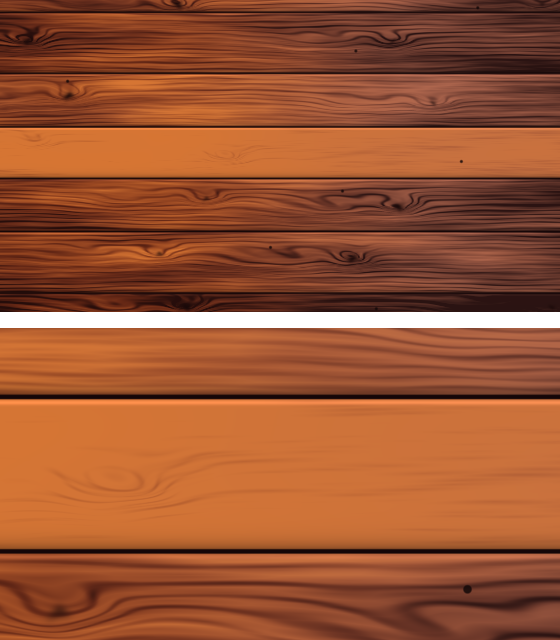
Top, the full canvas; bottom, a detail of the centre.
This texture is drawn by a Shadertoy shader. Its source:

```glsl
// Seven stained horizontal boards with dark joints, knots and nail holes.
// Grain lines are contours of a height field that bulges around each knot;
// stretched cellular noise adds fibres and layered sines add stain blotches.

float hash(vec2 c) {
    return fract(sin(dot(c, vec2(127.1, 311.7))) * 43758.5);
}

// Distance to the nearest jittered cell point
float cellular(vec2 p) {
    vec2 cell = floor(p);
    float nearest = 2.0;
    for (int j = -1; j <= 1; j++)
    for (int i = -1; i <= 1; i++) {
        vec2 c = cell + vec2(i, j);
        vec2 point = c + vec2(hash(c), hash(c + 57.3));
        nearest = min(nearest, distance(p, point));
    }
    return nearest;
}

float bump(vec2 d, vec2 size) {
    d /= size;
    return exp(-dot(d, d));
}

// Stain ramp from burnt brown to amber
vec3 stain(float t) {
    vec3 c = mix(vec3(0.15, 0.05, 0.04), vec3(0.39, 0.15, 0.08), smoothstep(0.0, 0.38, t));
    c = mix(c, vec3(0.60, 0.28, 0.13), smoothstep(0.3, 0.66, t));
    return mix(c, vec3(0.84, 0.46, 0.20), smoothstep(0.58, 0.98, t));
}

void mainImage(out vec4 fragColor, in vec2 fragCoord) {
    vec2 p = fragCoord / iResolution.y;
    float px = 1.0 / iResolution.y;

    // Board edges, stain depth and main knot position, bottom to top
    float edges[8] = float[](-0.02, 0.0605, 0.258, 0.428, 0.593, 0.765, 0.9605, 1.02);
    float tones[7] = float[](0.16, 0.47, 0.45, 0.93, 0.58, 0.36, 0.47);
    float knots[7] = float[](0.60, 1.13, 1.28, 0.73, 0.22, 0.09, 0.57);
    int board = 0;
    for (int i = 1; i < 7; i++) if (p.y > edges[i]) board = i;
    float id = float(board), tone = tones[board];
    float low = edges[board], high = edges[board + 1];
    float pale = smoothstep(0.6, 0.9, tone);

    // Grain field: nearly straight, with bulges and long arches at the knots
    float field = p.y + 0.005 * sin(p.x * 3.1 + id * 2.3)
                + 0.002 * sin(p.x * 8.3 + p.y * 27.0 + id * 4.1)
                + 0.0012 * sin(p.x * 23.0 - p.y * 61.0 + id);
    float core = 0.0, halo = 0.0;
    for (int n = 0; n < 2; n++) {
        float seed = hash(vec2(id + 3.0, float(n)));
        vec2 center = vec2(mod(knots[board] + 1.17 * float(n), 1.79),
                           mix(low, high, 0.4 + 0.3 * seed));
        vec2 d = p - center;
        float size = n == 0 ? 1.0 : 0.65;
        float wave = 0.004 * sin(p.x * 41.0 + p.y * 90.0);
        field += size * (0.050 * bump(d + wave, vec2(0.06, 0.030))
               + 0.042 * bump(d + vec2(0.23, 0.01) + wave, vec2(0.19, 0.036)));
        d += 0.002 * sin(d.yx * 190.0 + seed * 6.0);
        core += size * (1.0 - pale) * bump(d, vec2(0.016, 0.011) * size);
        halo += size * bump(d, vec2(0.08, 0.035));
    }

    // Growth rings as dark lines, faded where too fine for the canvas
    float phase = field * 410.0 + 1.4 * sin(field * 83.0);
    float rings = pow(0.5 + 0.5 * sin(phase), 3.0) - 0.31;
    rings *= smoothstep(3.2, 1.3, fwidth(phase));
    float ringPatch = 0.5 + 0.5 * sin(p.x * 4.3 + p.y * 31.0 + id * 5.0);
    float ringDepth = mix(0.36, 0.07, smoothstep(0.4, 0.9, tone));

    // Fine pores and broader streaks running along the grain
    float straight = mix(p.y, field, 0.6);
    float fibre = cellular(vec2(p.x * 7.0 + id * 17.0, straight * 150.0)) - 0.48;
    float streak = cellular(vec2(p.x * 2.2 + id * 9.0, straight * 48.0)) - 0.48;

    // Long stain blotches, wandering along each board
    float blotch = sin(p.x * 3.3 + id * 2.7 + 1.5 * sin(p.y * 19.0 + p.x * 1.7))
                 + 0.6 * sin(p.y * 43.0 + 2.0 * sin(p.x * 2.6 + id * 1.9))
                 + 0.4 * sin(p.x * 10.9 - p.y * 37.0 + id * 3.0);

    // Stain depth, deepest toward the left and right ends
    float ends = (p.x - 0.72) / 0.9;
    float t = tone + 0.11 - 0.22 * ends * ends * (1.0 - 0.5 * pale)
            + 0.10 * blotch * (1.0 - 0.45 * pale)
            - ringDepth * rings * (0.35 + 0.65 * ringPatch + 0.5 * halo)
            + 0.20 * fibre + 0.32 * streak * (1.0 - 0.4 * pale) - 0.08 * halo;
    vec3 color = stain(t);

    // Dusty rose sheen, mostly on the right and on the upper boards
    float sheen = 0.85 * smoothstep(0.45, 1.6, p.x) + 0.16 * p.y - 0.06 * blotch;
    sheen *= 1.0 - 0.6 * pale;
    vec3 rose = mix(vec3(0.17, 0.08, 0.075), vec3(0.68, 0.41, 0.33),
                    clamp(t * 1.35 + 0.04, 0.0, 1.0));
    color = mix(color, rose, clamp(sheen, 0.0, 0.85));

    // Knot hearts and one small nail hole per board
    color = mix(color, vec3(0.09, 0.03, 0.03), clamp(core * 0.85, 0.0, 0.9));
    vec2 nail = vec2(1.79 * hash(vec2(id, 8.0)), mix(low, high, 0.12 + 0.75 * hash(vec2(id, 4.0))));
    float hole = length(p - nail) - 0.0045;
    color = mix(color, vec3(0.07, 0.03, 0.03), 0.85 * smoothstep(px, -px, hole));

    // Rounded board edges: thin lit top rim, shaded bottom, dark joint
    float top = high - p.y, bottom = p.y - low;
    color += vec3(0.16, 0.10, 0.08) * (0.2 + tone) * exp(-pow((top - 0.006) / 0.0025, 2.0));
    color *= 1.0 - 0.45 * exp(-bottom / 0.008);
    float joint = min(top, bottom) - 0.0024;
    color = mix(color, vec3(0.08, 0.025, 0.03), smoothstep(px, -px, joint));

    fragColor = vec4(clamp(color, 0.0, 1.0), 1.0);
}
```
